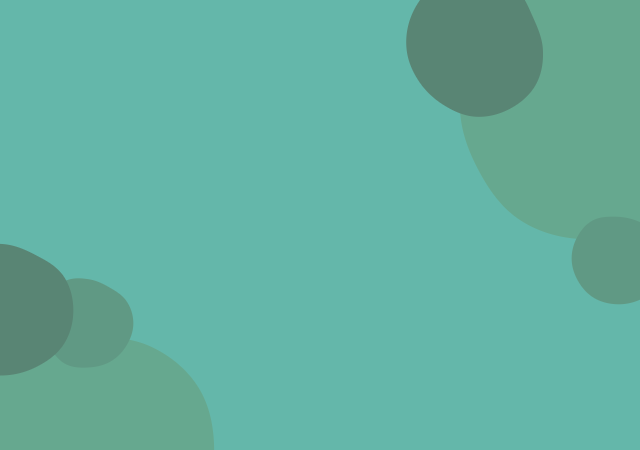
Give the GLSL for this background, as a WebGL 2 fragment shader.

```glsl
#version 300 es
precision highp float;
// Flat teal background with overlapping soft green blobs in two opposite corners.

uniform vec2 u_resolution;
out vec4 fragColor;

const vec2 CANVAS = vec2(768.0, 540.0); // design grid spanning the canvas
const float TAU = 6.2831853;
const int SPOKES = 12;

const vec3 TEAL = vec3(0.394, 0.718, 0.667);
const vec3 LEAF = vec3(0.400, 0.660, 0.560);
const vec3 SAGE = vec3(0.378, 0.600, 0.518);
const vec3 MOSS = vec3(0.350, 0.520, 0.455);

// Catmull-Rom curve through four evenly spaced values
float spline(float a, float b, float c, float d, float t) {
    return b + 0.5 * t * (c - a + t * (2.0 * a - 5.0 * b + 4.0 * c - d
             + t * (3.0 * (b - c) + d - a)));
}

// Signed distance to a closed outline given by radii at equal angles,
// counterclockwise from the right
float blobDistance(vec2 p, vec2 center, float radii[SPOKES]) {
    vec2 q = p - center;
    float turn = fract(atan(q.y, q.x) / TAU + 1.0) * float(SPOKES);
    int i = int(turn) % SPOKES;
    float radius = spline(radii[(i + SPOKES - 1) % SPOKES], radii[i],
                          radii[(i + 1) % SPOKES], radii[(i + 2) % SPOKES],
                          fract(turn));
    return length(q) - radius;
}

// Lays a flat colour over the base with an antialiased edge
vec3 paint(vec3 base, vec3 tint, float dist, float pixel) {
    return mix(base, tint, clamp(0.5 - dist / pixel, 0.0, 1.0));
}

void main() {
    vec2 p = gl_FragCoord.xy / u_resolution * CANVAS;
    float pixel = CANVAS.y / u_resolution.y;
    vec3 color = TEAL;

    // Large blobs at the back
    float lowerLarge = blobDistance(p, vec2(110.0, 0.0), float[SPOKES](
        147.0, 148.5, 143.0, 136.0, 145.0, 155.0,
        160.0, 160.0, 160.0, 160.0, 155.0, 150.0));
    float upperLarge = blobDistance(p, vec2(700.0, 410.0), float[SPOKES](
        170.0, 170.0, 170.0, 170.0, 165.0, 150.0,
        148.0, 146.0, 154.0, 157.0, 160.0, 165.0));
    color = paint(color, LEAF, min(lowerLarge, upperLarge), pixel);

    // Small blobs in the middle layer
    float lowerSmall = blobDistance(p, vec2(106.0, 152.0), float[SPOKES](
        54.0, 53.0, 50.0, 53.0, 58.0, 55.0,
        54.0, 54.0, 56.0, 53.0, 53.0, 53.0));
    float upperSmall = blobDistance(p, vec2(738.0, 228.0), float[SPOKES](
        62.0, 60.0, 54.0, 52.0, 54.5, 53.0,
        52.0, 51.0, 52.0, 53.0, 56.0, 61.0));
    color = paint(color, SAGE, min(lowerSmall, upperSmall), pixel);

    // Dark blobs in front
    float lowerDark = blobDistance(p, vec2(5.0, 168.0), float[SPOKES](
        83.0, 82.0, 76.0, 79.0, 84.0, 84.0,
        84.0, 84.0, 82.0, 78.5, 78.5, 82.5));
    float upperDark = blobDistance(p, vec2(570.0, 480.0), float[SPOKES](
        81.5, 80.0, 90.0, 95.0, 92.0, 87.0,
        82.0, 77.0, 76.0, 80.0, 82.0, 84.0));
    color = paint(color, MOSS, min(lowerDark, upperDark), pixel);

    fragColor = vec4(color, 1.0);
}
```
